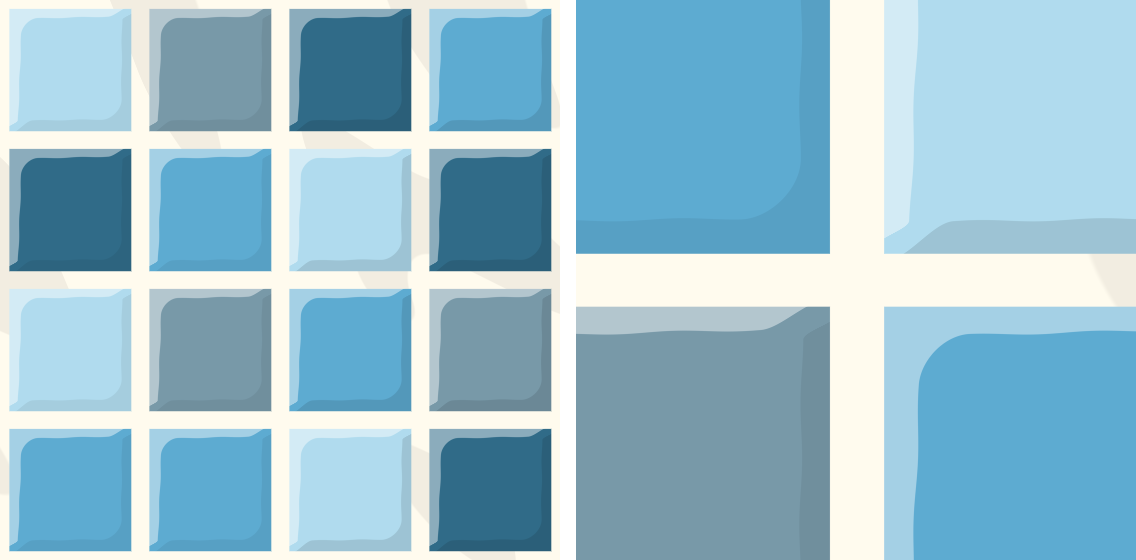
Left, the full canvas; right, a detail of the centre.
A Shadertoy shader for this pattern:

```glsl
// Four by four grid of bevelled blue and grey glass tiles on cream grout.

const int LAYOUT[16] = int[16](
    0, 1, 2, 3,
    2, 3, 0, 2,
    0, 1, 3, 1,
    3, 3, 0, 2);

const vec3 GLAZE[4] = vec3[4](
    vec3(0.69, 0.86, 0.933),   // pale blue
    vec3(0.47, 0.60, 0.66),    // grey
    vec3(0.188, 0.42, 0.533),  // deep blue
    vec3(0.365, 0.67, 0.82));  // sky blue

float hash(vec2 p) {
    vec3 q = fract(p.xyx * vec3(0.1031, 0.1030, 0.0973));
    q += dot(q, q.yzx + 33.33);
    return fract((q.x + q.y) * q.z);
}

float noise(vec2 p) {
    vec2 i = floor(p), f = fract(p);
    f = f * f * (3.0 - 2.0 * f);
    return mix(mix(hash(i), hash(i + vec2(1, 0)), f.x),
               mix(hash(i + vec2(0, 1)), hash(i + vec2(1, 1)), f.x), f.y);
}

// Coverage of an L-shaped band along x = 0 and y = 0.
// Its width runs from nearWidth at the corner to farWidth, then tapers off.
float bevel(vec2 p, vec2 nearWidth, vec2 farWidth, float radius, float aa) {
    vec2 along = p.yx;
    vec2 width = mix(nearWidth, farWidth, along) + 0.003 * sin(along * 19.0);
    width = mix(width, vec2(-0.02), smoothstep(vec2(0.91, 0.81), vec2(0.98, 1.0), along));
    vec2 q = width + radius - p;
    float d = length(max(q, 0.0)) + min(max(q.x, q.y), 0.0) - radius;
    return smoothstep(-aa, aa, d);
}

void mainImage(out vec4 fragColor, in vec2 fragCoord) {
    vec2 uv = fragCoord / iResolution.xy;
    vec2 grid = vec2(uv.x, 1.0 - uv.y) * 4.0;
    ivec2 id = ivec2(grid) % 4;
    float aa = 3.2 / min(iResolution.x, iResolution.y);

    // Tile coordinates: 0 to 1 across the face, y pointing down
    vec2 p = (fract(grid) - vec2(0.067, 0.0635)) / vec2(0.871, 0.874);

    // Grout with faint warm stains
    float stain = noise(uv * vec2(8.0, 6.0) + uv.yx * 3.0 + 4.0);
    vec3 color = mix(vec3(1.0, 0.984, 0.933), vec3(0.949, 0.93, 0.882),
                     smoothstep(0.61, 0.63, stain));

    // Glazed face: light on the top left, shade on the bottom right
    vec3 face = GLAZE[LAYOUT[id.y * 4 + id.x]];
    float light = bevel(p, vec2(0.105, 0.083), vec2(0.068, 0.058), 0.13, aa);
    float shade = bevel(1.0 - p, vec2(0.085, 0.1), vec2(0.075, 0.085), 0.16, aa);
    face *= 1.0 - shade * (id.x < 2 ? 0.065 : 0.11);
    face = mix(face, vec3(1.0), 0.44 * light);

    vec2 edge = abs(p - 0.5) - 0.5;
    color = mix(color, face, 1.0 - smoothstep(-aa, aa, max(edge.x, edge.y)));
    fragColor = vec4(color, 1.0);
}
```
